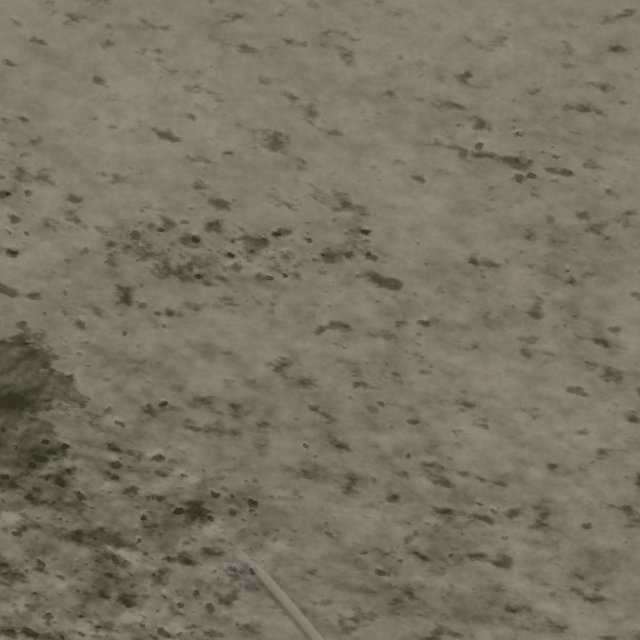
Write a Shadertoy shader that draws this texture.

```glsl
// Dry trodden earth seen at a slant: layered noise stretched along the ground,
// ragged pits and crumbs, a rough patch of clods with a dark heap at the lower
// left, and one blade of straw. A single darkness value maps to soil colours.

#define PALE_SOIL vec3(0.512, 0.490, 0.440)
#define DARK_SOIL vec3(0.235, 0.225, 0.175)
#define STRAW vec3(0.56, 0.54, 0.47)
#define SLANT -0.22
#define STRETCH 1.8
#define MOTTLE 0.5
#define CLOD_RELIEF 1.5
#define PIT_DEPTH 0.65
#define CRUMB_DEPTH 0.6
#define GRAIN 0.075

float hash(vec2 p) {
    vec3 q = fract(p.xyx * 0.1031);
    q += dot(q, q.yzx + 33.33);
    return fract((q.x + q.y) * q.z);
}

float noise(vec2 p) {
    vec2 i = floor(p), f = fract(p);
    f = f * f * (3.0 - 2.0 * f);
    return mix(mix(hash(i), hash(i + vec2(1, 0)), f.x),
               mix(hash(i + vec2(0, 1)), hash(i + vec2(1, 1)), f.x), f.y);
}

float fbm(vec2 p) {
    float sum = 0.0, amp = 0.5;
    for (int i = 0; i < 4; i++) {
        sum += amp * noise(p);
        p = mat2(0.8, 0.6, -0.6, 0.8) * p * 2.03 + 17.3;
        amp *= 0.5;
    }
    return sum / 0.9375;
}

mat2 turn(float a) {
    return mat2(cos(a), -sin(a), sin(a), cos(a));
}

// Soft elliptical blob around a point
float blob(vec2 p, vec2 centre, vec2 size) {
    vec2 d = (p - centre) / size;
    return exp(-dot(d, d));
}

// Height difference towards the light: positive on shaded undersides
float relief(vec2 p) {
    return fbm(p + vec2(-0.12, 0.38)) - fbm(p);
}

// Ragged scattered lumps, each with an opposite rim above (+1) or below (-1)
float lumps(vec2 p, float cells, float density, float rimSide) {
    vec2 q = p * cells + 40.0;
    float ragged = (fbm(q * 2.6) - 0.5) * 0.9, sum = 0.0;
    for (int y = -1; y <= 1; y++)
    for (int x = -1; x <= 1; x++) {
        vec2 cell = floor(q) + vec2(x, y);
        vec2 jitter = vec2(hash(cell + 3.1), hash(cell + 9.7));
        vec2 d = q - cell - 0.15 - 0.7 * jitter;
        float size = mix(0.2, 0.6, pow(hash(cell + 21.4), 2.0));
        float present = smoothstep(0.0, 0.15, density - hash(cell + 5.5));
        mat2 spin = turn(SLANT + 0.9 * (hash(cell + 14.2) - 0.5));
        vec2 squash = vec2(1.0, 1.7);
        float body = smoothstep(size, size * 0.15, length(spin * d * squash) + ragged);
        vec2 shifted = d + rimSide * vec2(0.05, -0.25);
        float rim = smoothstep(size, size * 0.15, length(spin * shifted * squash) + ragged);
        sum += present * (body - 0.35 * rim * (1.0 - body));
    }
    return clamp(sum, -0.5, 1.0);
}

void mainImage(out vec4 fragColor, in vec2 fragCoord) {
    vec2 uv = fragCoord / iResolution.xy;
    float near = 1.0 - uv.y;
    vec2 ground = turn(SLANT) * uv * vec2(1.0, STRETCH) + 5.0;

    // Mottled ground, bolder towards the viewer, with a longer dark tail
    float broad = fbm(ground * 4.0) - 0.5;
    float medium = fbm(ground * 14.0 + 7.0) - 0.5;
    float fine = fbm(ground * 42.0 + 31.0) - 0.5;
    float mottle = MOTTLE * (0.45 * broad + 0.65 * medium + 0.85 * fine);
    mottle *= mix(0.65, 1.35, near);
    float dark = 0.005 + 0.075 * near + mottle + 2.0 * mottle * max(mottle, 0.0);

    // Rough corner with clods lit from above
    float edge = length((uv - vec2(0.06, 0.08)) * vec2(1.0, 1.1));
    float rough = smoothstep(0.48, 0.14, edge + 0.5 * broad + 0.25 * medium);
    float coarse = relief(uv * vec2(15.0, 18.0) + 3.0);
    float small = relief(uv * vec2(40.0, 50.0) + 11.0);
    dark += (coarse + 0.7 * small) * CLOD_RELIEF * (0.07 + 0.45 * rough) + 0.14 * rough;

    // Damp patches and the dark heap on the left edge
    float damp = blob(uv, vec2(0.30, 0.22), vec2(0.11, 0.06))
               + blob(uv, vec2(0.16, 0.11), vec2(0.08, 0.05))
               + blob(uv, vec2(0.12, 0.24), vec2(0.10, 0.04))
               + 0.6 * blob(uv, vec2(0.68, 0.06), vec2(0.18, 0.05));
    dark += 0.3 * damp * (0.8 + 2.2 * medium);
    float heapDistance = length((uv - vec2(0.0, 0.355)) * vec2(1.15, 0.8));
    float heap = smoothstep(0.118, 0.085, heapDistance + 0.14 * medium + 0.12 * fine);
    dark = mix(dark, 0.7 + 0.9 * coarse + 0.9 * small + 0.5 * medium, heap);
    dark += 0.45 * blob(uv, vec2(0.01, 0.37), vec2(0.045, 0.013));
    dark += 0.35 * blob(uv, vec2(0.06, 0.295), vec2(0.03, 0.015));

    // Pits and crumbs gather in a band, at the left edge and over the corner
    float gather = blob(uv, vec2(0.41, 0.61), vec2(0.16, 0.04))
                 + 0.8 * blob(uv, vec2(0.01, 0.69), vec2(0.04, 0.08))
                 + 0.4 * blob(uv, vec2(0.80, 0.76), vec2(0.13, 0.04));
    float density = 0.09 + 0.3 * rough + 0.4 * max(broad, 0.0) + 0.5 * gather;
    density *= mix(0.6, 1.0, smoothstep(0.95, 0.65, uv.y));
    float pitNoise = fbm(ground * 27.0 + 80.0) + 0.3 * density;
    dark += PIT_DEPTH * smoothstep(0.64, 0.92, pitNoise) * (1.0 - heap);
    dark += CRUMB_DEPTH * lumps(uv, 34.0, density, 1.0);
    dark += 0.5 * CRUMB_DEPTH * lumps(uv + 0.37, 62.0, density * 1.2, 1.0);

    // Pale clods with shaded undersides in the rough corner
    float clods = lumps(uv + 0.21, 19.0, 0.45 * rough * (1.0 - heap), -1.0);
    dark -= 0.32 * clods * (0.8 + 1.5 * fine);

    // Soft fine grain, then colour with a faint warm and green drift
    dark += GRAIN * (noise(uv * 230.0) + noise(uv * 120.0 + 9.0) - 1.0);
    vec3 colour = mix(PALE_SOIL, DARK_SOIL, clamp(dark, -0.16, 1.1));
    colour += vec3(0.012, 0.0, -0.006) * (fbm(ground * 9.0 + 60.0) - 0.5);

    // Straw blade, pointed at its upper end, with a shadow below
    vec2 tip = vec2(0.372, 0.142), along = normalize(vec2(0.66, -0.75));
    vec2 s = uv - tip;
    float reach = dot(s, along);
    float side = dot(s, vec2(-along.y, along.x)) - 0.25 * reach * (0.19 - reach);
    float halfWidth = 0.007 * smoothstep(-0.01, 0.06, reach);
    float blade = smoothstep(0.002, -0.002, abs(side) - halfWidth) * step(0.0, reach);
    float shadow = smoothstep(0.009, 0.0, abs(side + 0.009)) * smoothstep(0.0, 0.04, reach);
    colour *= 1.0 - 0.2 * shadow;
    colour = mix(colour, STRAW * (0.95 + 12.0 * side), 0.8 * blade);

    fragColor = vec4(colour, 1.0);
}
```
